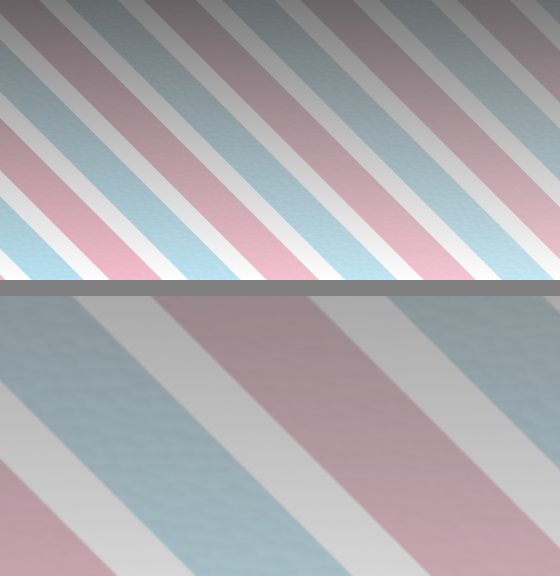
Top, the full canvas; bottom, a detail of the centre.
Give the GLSL for this pattern, as a WebGL 1 fragment shader.

```glsl
precision highp float;
// Diagonal pastel stripes, pink and blue parted by narrow white bands, on grained paper.
// One 45 degree phase sets the bands; a vertical shade darkens and greys the top,
// and embossed cellular noise gives the faint grain.

uniform vec2 u_resolution;

#define PERIOD 0.56          // horizontal repeat, in canvas heights
#define PHASE 0.513          // start of a pink band along the top edge
#define BAND 0.3333          // width of a coloured band, in periods
#define EDGE 0.004           // edge softness, in canvas heights
#define PINK vec3(0.955, 0.725, 0.795)
#define BLUE vec3(0.715, 0.885, 0.945)
#define WHITE vec3(0.995)
#define TOP_SHADE 0.48       // brightness at the top edge
#define TOP_SATURATION 0.22  // colour left at the top edge
#define RIGHT_FADE 0.22      // paling toward the right
#define GRAIN_SCALE vec2(38.0, 64.0)
#define GRAIN_AMOUNT 0.035

vec2 hash2(vec2 cell) {
  vec2 q = vec2(dot(cell, vec2(127.1, 311.7)), dot(cell, vec2(269.5, 183.3)));
  return fract(sin(q) * 43758.5);
}

// Distance to the nearest scattered point
float cellular(vec2 p) {
  vec2 cell = floor(p);
  float nearest = 2.0;
  for (int j = -1; j <= 1; j++) {
    for (int i = -1; i <= 1; i++) {
      vec2 neighbour = cell + vec2(float(i), float(j));
      nearest = min(nearest, distance(p, neighbour + hash2(neighbour)));
    }
  }
  return nearest;
}

// Coverage of a repeating band centred at the given phase
float band(float phase, float centre, float softness) {
  float d = abs(fract(phase - centre + 0.5) - 0.5);
  return 1.0 - smoothstep(-softness, softness, d - 0.5 * BAND);
}

void main() {
  vec2 p = gl_FragCoord.xy / u_resolution.y;
  float across = gl_FragCoord.x / u_resolution.x;
  float depth = 1.0 - p.y;

  // Stripes
  float phase = (p.x - depth - PHASE) / PERIOD;
  float softness = max(EDGE, 1.0 / u_resolution.y) / PERIOD;
  float pink = band(phase, 0.5 * BAND, softness);
  float blue = band(phase, 0.5 + 0.5 * BAND, softness);
  vec3 color = mix(mix(WHITE, PINK, pink), BLUE, blue);
  color = mix(color, WHITE, RIGHT_FADE * across);

  // Shade: darker and greyer toward the top
  float grey = dot(color, vec3(0.3, 0.59, 0.11));
  color = mix(vec3(grey), color, mix(TOP_SATURATION, 1.0, depth));
  color *= mix(TOP_SHADE, 1.0, depth + 0.12 * depth * (1.0 - depth));

  // Grain: embossed cells, strongest on blue
  vec2 g = p * GRAIN_SCALE;
  float emboss = cellular(g) - cellular(g + vec2(0.12, 0.3));
  color *= 1.0 + GRAIN_AMOUNT * emboss * (0.15 + 0.35 * pink + 0.85 * blue);

  gl_FragColor = vec4(clamp(color, 0.0, 1.0), 1.0);
}
```
